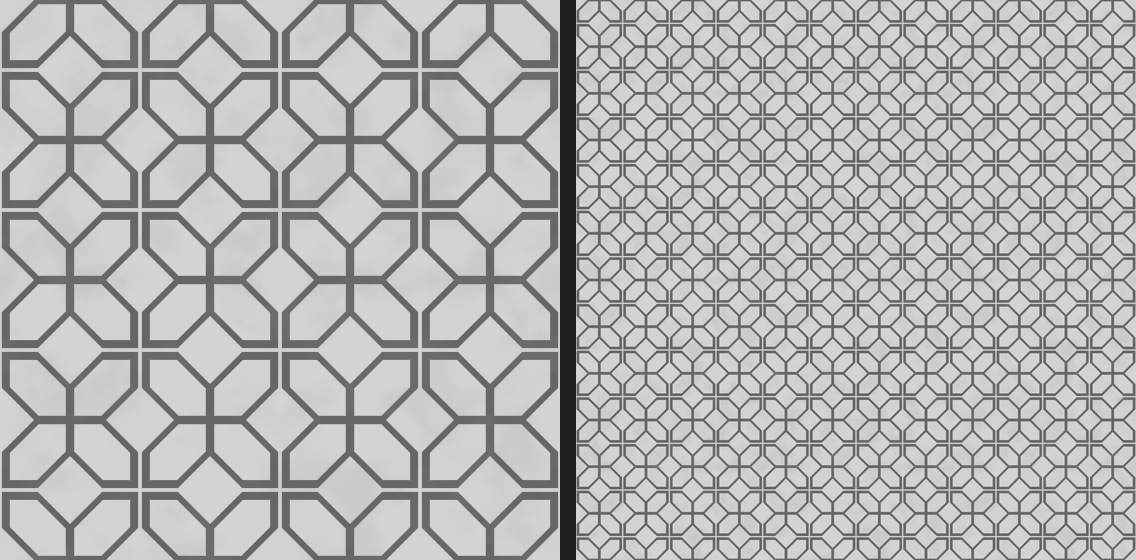
Left, the tile; right, the same tile 3 across and 3 down.
This pattern is drawn by a WebGL 2 fragment shader. Its source:

```glsl
#version 300 es
precision highp float;
// Tiled lattice of dark octagonal frames, each split by a cross into four hexagons,
// with pale diamonds between them. Built from folded-cell distance functions and
// shaded with faint cloudy mottling from periodic value noise.

#define REPEATS 4.0          // cells across and down
#define FRAME_OUTER 0.4865   // half size of the frame, in cells
#define FRAME_INNER 0.4295   // half size of the frame opening
#define ARM_HALF 0.0300      // half width of the cross arms
#define DIAMOND_RADIUS 0.2430 // diamond, centre to corner
#define DIAMOND_BORDER 0.3050 // outer corner of its dark border
#define CLOUD_PERIOD 14.0    // noise lattice cells across the canvas
#define CLOUD_DEPTH 0.034    // darkening of the pale clouds
#define STROKE_DEPTH 0.020   // tone change within the strokes

uniform vec2 u_resolution;
out vec4 fragColor;

const vec3 PALE_GREY = vec3(0.826);
const vec3 DARK_GREY = vec3(0.400);

float hash(vec2 p) {
    vec3 q = fract(p.xyx * vec3(0.1031, 0.1030, 0.0973));
    q += dot(q, q.yzx + 33.33);
    return fract((q.x + q.y) * q.z);
}

// Value noise that wraps after a whole number of lattice cells
float wrappedNoise(vec2 uv, float period, float seed) {
    vec2 p = uv * period;
    vec2 cell = floor(p);
    vec2 f = fract(p);
    f = f * f * (3.0 - 2.0 * f);
    vec2 lo = mod(cell, period) + seed;
    vec2 hi = mod(cell + 1.0, period) + seed;
    return mix(mix(hash(lo), hash(vec2(hi.x, lo.y)), f.x),
               mix(hash(vec2(lo.x, hi.y)), hash(hi), f.x), f.y);
}

float clouds(vec2 uv, float period, float seed) {
    float sum = 0.0;
    float weight = 0.5;
    for (int octave = 0; octave < 5; octave++) {
        sum += weight * wrappedNoise(uv, period, seed);
        period *= 2.0;
        seed += 17.0;
        weight *= 0.5;
    }
    return sum / 0.96875;
}

// Signed distance to the area outside both neighbouring diamonds
float outsideDiamonds(vec2 q, float radius) {
    float side = abs(0.5 - q.x) + q.y;
    float end = q.x + abs(0.5 - q.y);
    return (radius - min(side, end)) * inversesqrt(2.0);
}

// Signed distance to the dark strokes, negative inside
float strokeDistance(vec2 p) {
    vec2 q = abs(p); // fold to one quadrant
    float farSide = max(q.x, q.y);
    float nearSide = min(q.x, q.y);
    float outline = max(farSide - FRAME_OUTER, outsideDiamonds(q, DIAMOND_RADIUS));
    float opening = max(farSide - FRAME_INNER, ARM_HALF - nearSide);
    opening = max(opening, outsideDiamonds(q, DIAMOND_BORDER));
    return max(outline, -opening);
}

void main() {
    vec2 uv = gl_FragCoord.xy / u_resolution;

    // Frame centres lie on the lower and upper canvas edges
    vec2 p = fract(uv * REPEATS + vec2(0.0, 0.5)) - 0.5;
    float pixel = REPEATS / min(u_resolution.x, u_resolution.y);
    float stroke = clamp(0.5 - strokeDistance(p) / pixel, 0.0, 1.0);

    // Faint, patchy wear on both tones
    float paleCloud = smoothstep(0.42, 0.82, clouds(uv, CLOUD_PERIOD, 3.0));
    float darkCloud = smoothstep(0.45, 0.70, clouds(uv, CLOUD_PERIOD, 151.0));
    vec3 ground = PALE_GREY - CLOUD_DEPTH * paleCloud;
    vec3 ink = DARK_GREY + STROKE_DEPTH * darkCloud;

    fragColor = vec4(mix(ground, ink, stroke), 1.0);
}
```
